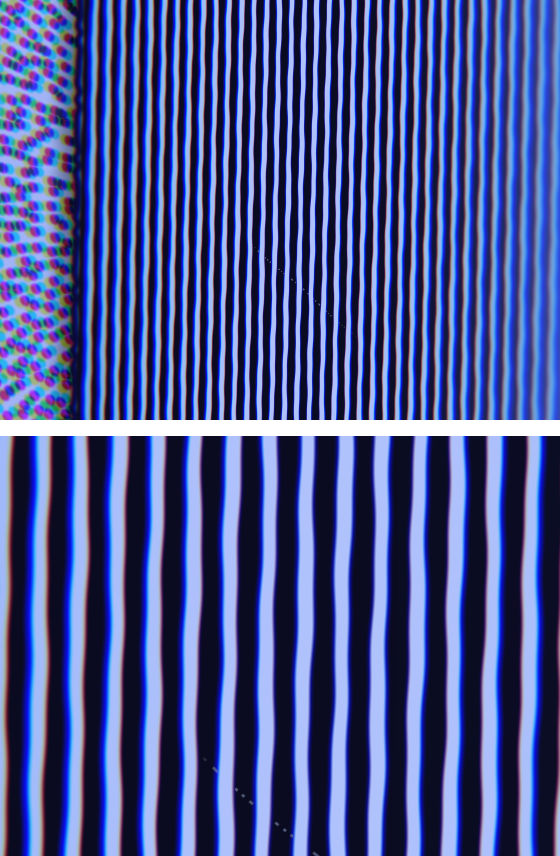
Top, the full canvas; bottom, a detail of the centre.
Write a Shadertoy shader that draws this pattern.

```glsl
// Fine vertical bars with colour fringes beside a strip of irregular cellular dots.

// Layout, in units of the canvas height
const float PITCH = 0.0297;           // bar spacing at the optical centre
const vec2  CENTRE = vec2(0.7155, 0.5);
const float TILT = 0.019;             // lean of the bars
const float STRETCH = 0.00016;        // spacing growth away from the centre
const float BORDER = 0.174;           // right edge of the dotted strip
const float DOT_CELL = 0.0345;
const float DOT_RADIUS = 0.36;        // in cells
const float EDGE_INDEX = 18.0;        // bars from the centre to the rim

// Per channel optics: red is drawn inward, blue outward
const vec3 BAR_FRINGE = vec3(0.007, 0.0, -0.0105);
const vec3 DOT_FRINGE = vec3(0.021, 0.0, -0.019);
const vec3 BAR_HALF = vec3(0.185, 0.19, 0.235);

// Colours
const vec3 BAR_CENTRE = vec3(0.69, 0.76, 0.99);
const vec3 BAR_RIM = vec3(0.45, 0.62, 0.92);
const vec3 GAP = vec3(0.04, 0.045, 0.13);
const vec3 HAZE = vec3(0.12, 0.19, 0.38);
const vec3 STRIP = vec3(0.63, 0.70, 0.96);
const vec3 DOT = vec3(0.17, 0.20, 0.50);
const vec3 SHADOW = vec3(0.04, 0.04, 0.20);
const vec3 SCRATCH = vec3(0.30, 0.33, 0.48);

vec2 hash2(vec2 p) {
    vec3 q = fract(p.xyx * vec3(0.1031, 0.1030, 0.0973));
    q += dot(q, q.yzx + 33.33);
    return fract((q.xx + q.yz) * q.zy);
}

// Distance to the nearest jittered cell point
float cellular(vec2 p) {
    vec2 cell = floor(p);
    float nearest = 4.0;
    for (int j = -1; j <= 1; j++)
    for (int i = -1; i <= 1; i++) {
        vec2 id = cell + vec2(i, j);
        vec2 point = id + 0.5 + 0.65 * (hash2(id + 50.0) - 0.5);
        nearest = min(nearest, length(p - point));
    }
    return nearest;
}

// Bar coordinate: whole numbers fall on bar centres
float barIndex(vec2 p) {
    float u = (p.x - CENTRE.x - TILT * (p.y - 0.5)) / PITCH;
    return u * (1.0 - STRETCH * u * u);
}

// Coverage of one colour channel by the bars
float bars(float index, float y, float halfWidth, float blur) {
    float id = floor(index + 0.5);
    float wobble = 0.024 * sin(y * 37.0 + id * 2.4) + 0.014 * sin(y * 93.0 + id * 5.1);
    float width = halfWidth + 0.018 * sin(y * 23.0 + id * 4.3);
    float d = abs(index - id + wobble);
    return 1.0 - smoothstep(width - blur, width + blur, d);
}

// Faint dotted diagonal scratch
float scratch(vec2 p, float pixel) {
    vec2 a = vec2(0.60, 0.417);
    vec2 dir = normalize(vec2(0.20, -0.177));
    float along = dot(p - a, dir);
    float across = abs(dot(p - a, vec2(-dir.y, dir.x)) + 0.002 * sin(along * 30.0));
    float line = 1.0 - smoothstep(0.0004, 0.0012 + pixel, across);
    float dots = smoothstep(-0.1, 0.8, sin(along * 620.0 + 2.0 * sin(along * 130.0)));
    float reach = smoothstep(0.0, 0.02, along) * (1.0 - smoothstep(0.2, 0.4, along));
    return line * dots * reach;
}

void mainImage(out vec4 fragColor, in vec2 fragCoord) {
    float pixel = 1.0 / iResolution.y;
    vec2 p = fragCoord * pixel;
    float rim = barIndex(p) / EDGE_INDEX;
    float rim2 = rim * rim;
    float right = max(rim, 0.0);
    float blur = max(0.055 + 0.09 * rim2 + 0.05 * right * right, 0.6 * pixel / PITCH);
    float edge = BORDER + 0.014 * (p.y - 0.5)
               + 0.0025 * sin(p.y * 97.0 + 2.0 * sin(p.y * 41.0));
    vec3 barColour = mix(BAR_CENTRE, BAR_RIM, min(rim2, 1.0));
    vec3 gapColour = GAP + HAZE * right * right * right;
    vec3 colour;

    for (int c = 0; c < 3; c++) {
        // Bars, with fringes that grow from the centre
        vec2 q = CENTRE + (p - CENTRE) * (1.0 + BAR_FRINGE[c]);
        float spread = c == 2 ? 0.055 * rim2 : 0.015 * rim2;
        float bar = bars(barIndex(q), p.y, BAR_HALF[c] + spread, blur + (c == 2 ? 0.045 : 0.0));
        float value = mix(gapColour[c], barColour[c], bar);

        // Dark step next to the strip
        value = mix(SHADOW[c], value, smoothstep(edge + 0.011, edge + 0.026, q.x));

        // Dotted strip, darkest along its border
        vec2 s = CENTRE + (p - CENTRE) * (1.0 + DOT_FRINGE[c]);
        float d = cellular(vec2(s.x, s.y + 0.25 * s.x) / DOT_CELL);
        float spot = 1.0 - smoothstep(DOT_RADIUS - 0.14, DOT_RADIUS + 0.14, d);
        float depth = smoothstep(0.07, 0.0, edge - p.x);
        float ground = STRIP[c] * (1.0 - 0.38 * depth);
        float strip = mix(ground, DOT[c] * (1.0 - 0.8 * depth), spot);
        float inside = 1.0 - smoothstep(edge - 0.006, edge + 0.005, q.x);
        colour[c] = mix(value, strip, inside);
    }

    colour = max(colour, SCRATCH * scratch(p, pixel));
    fragColor = vec4(clamp(colour, 0.0, 1.0), 1.0);
}
```
